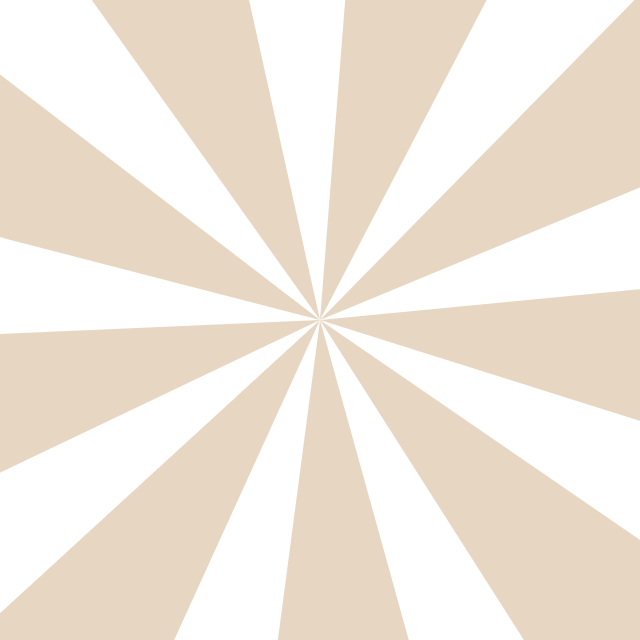
Reproduce this background procedurally as a WebGL 2 fragment shader.

```glsl
#version 300 es
precision highp float;
// Sunburst: nine equal tan rays on white, meeting at the canvas centre.
// The polar angle is folded into one repeating sector, then the distance
// to the ray's edge gives a smooth border at any size.

uniform vec2 u_resolution;
out vec4 fragColor;

const vec3 RAY_COLOR = vec3(0.906, 0.843, 0.761);
const vec3 GAP_COLOR = vec3(1.0);
const vec2 CENTER = vec2(0.5);
const float RAY_COUNT = 9.0;
const float RAY_AXIS = radians(-6.0);       // direction of the first ray
const float RAY_HALF_WIDTH = radians(11.5); // half the opening angle
const float TAU = 6.28319;

// Signed distance to the nearest ray edge, positive inside a ray.
float rayDistance(vec2 p) {
    float sector = TAU / RAY_COUNT;
    float angle = atan(p.y, p.x) - RAY_AXIS;
    float folded = abs(mod(angle + 0.5 * sector, sector) - 0.5 * sector);
    return length(p) * sin(RAY_HALF_WIDTH - folded);
}

void main() {
    float scale = min(u_resolution.x, u_resolution.y);
    vec2 p = (gl_FragCoord.xy - CENTER * u_resolution) / scale;

    // Blend across one pixel at each edge.
    float coverage = clamp(rayDistance(p) * scale + 0.5, 0.0, 1.0);
    fragColor = vec4(mix(GAP_COLOR, RAY_COLOR, coverage), 1.0);
}
```
